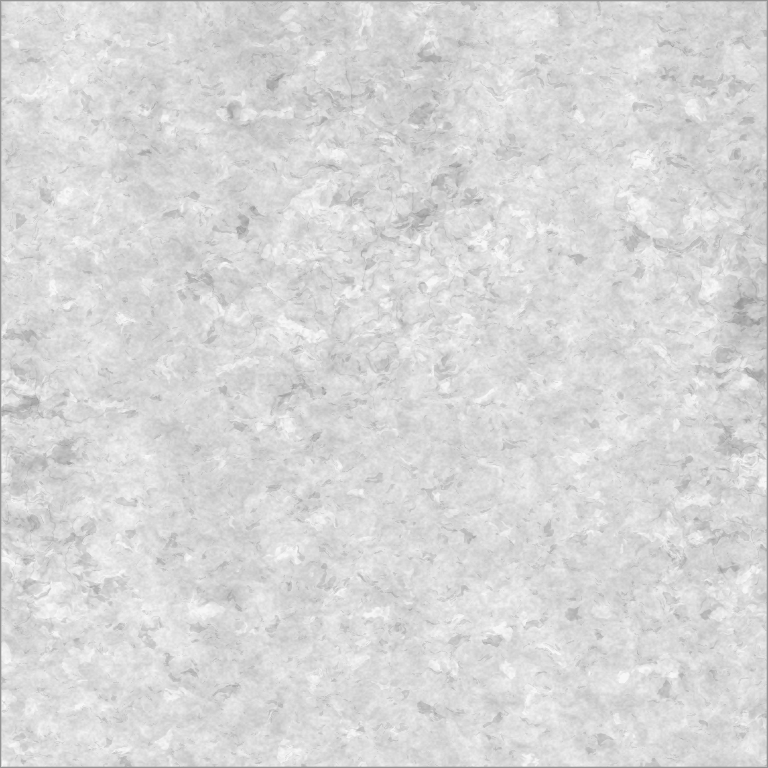
Give the GLSL for this texture, as a three.js fragment shader.

```glsl
// Pale grey weathered cement tile: soft vertical stains, clouded mottling and fine grain,
// with ragged dark chips and white flakes gathered in worn zones, inside a hairline edge.
// Every layer is signed value noise, stretched, warped or thresholded, added to one grey.

varying vec2 vUv;

float hash(vec2 p) {
  vec3 q = fract(vec3(p.xyx) * 0.1031);
  q += dot(q, q.yzx + 33.33);
  return fract((q.x + q.y) * q.z);
}

// Smooth value noise from -1 to 1
float noise(vec2 p) {
  vec2 cell = floor(p);
  vec2 f = fract(p);
  f = f * f * (3.0 - 2.0 * f);
  float low = mix(hash(cell), hash(cell + vec2(1.0, 0.0)), f.x);
  float high = mix(hash(cell + vec2(0.0, 1.0)), hash(cell + vec2(1.0, 1.0)), f.x);
  return 2.0 * mix(low, high, f.y) - 1.0;
}

// Layered noise; each octave is turned to hide the lattice
float fbm(vec2 p) {
  float sum = 0.0;
  float weight = 0.48;
  for (int i = 0; i < 4; i++) {
    sum += weight * noise(p);
    p = mat2(0.92, 0.39, -0.39, 0.92) * p * 2.07 + 17.3;
    weight *= 0.58;
  }
  return sum;
}

// Soft round zone around a centre, 1 inside and fading outwards
float zone(vec2 p, vec2 centre, vec2 radius) {
  vec2 d = (p - centre) / radius;
  return exp(-dot(d, d));
}

void main() {
  vec2 uv = vUv;
  vec2 warp = vec2(fbm(uv * 26.0 + 3.0), fbm(uv * 26.0 + 71.0));
  vec2 ragged = uv + 0.016 * warp;

  // Worn zones: upper middle and both side edges, broken up by noise
  float wear = zone(uv, vec2(0.51, 0.68), vec2(0.20, 0.26))
             + 0.9 * zone(uv, vec2(0.04, 0.42), vec2(0.08, 0.30))
             + 0.9 * zone(uv, vec2(0.96, 0.50), vec2(0.12, 0.38));
  wear = clamp(wear * 0.75 + 0.55 * fbm(uv * vec2(9.0, 7.0) + 40.0), 0.0, 1.0);

  // Broad stains running down the tile
  float tone = 0.861;
  tone += 0.026 * fbm(uv * vec2(17.0, 2.2) + 8.0);
  tone += 0.040 * fbm(uv * vec2(6.0, 4.0) + 23.0);
  tone -= 0.025 * smoothstep(0.45, 0.95, uv.y) * (0.5 + noise(vec2(uv.x * 9.0, 4.0)));
  tone -= 0.085 * zone(ragged, vec2(1.0, 0.64), vec2(0.05, 0.17));
  tone -= 0.030 * zone(ragged, vec2(0.04, 0.40), vec2(0.06, 0.25));

  // Clouded mottling, slightly wider than tall
  tone += 0.060 * fbm(ragged * vec2(30.0, 36.0) + 5.0);
  tone += (0.065 + 0.035 * wear) * fbm(ragged * vec2(72.0, 98.0) + 51.0);

  // Dark chips and white flakes, larger and denser where worn
  float chip = fbm(ragged * vec2(36.0, 50.0) + 90.0) + 0.22 * wear;
  float flake = fbm(ragged * vec2(32.0, 40.0) + 130.0) + 0.20 * wear;
  tone -= 0.095 * smoothstep(0.40, 0.56, chip);
  tone += 0.070 * smoothstep(0.36, 0.52, flake);

  // Small dark flecks, mostly lying flat
  float fleck = fbm(ragged * vec2(85.0, 150.0) + 160.0);
  tone -= 0.075 * smoothstep(0.36, 0.60, fleck + 0.08 * wear);

  // Thin broken cracks along the zero line of a warped noise
  float crack = 1.0 - smoothstep(0.0, 0.09, abs(noise(ragged * vec2(38.0, 30.0) + 200.0)));
  tone -= 0.060 * crack * smoothstep(0.05, 0.5, wear + 0.6 * fbm(uv * 45.0) - 0.15);

  // Fine sandy grain
  tone += 0.024 * noise(uv * vec2(215.0, 260.0));
  tone += 0.020 * noise(uv * vec2(390.0, 410.0) + 9.0);
  tone = clamp(tone, 0.60, 0.965);

  // Hairline grey edge
  vec2 border = min(uv, 1.0 - uv);
  tone = mix(0.58, tone, smoothstep(0.0008, 0.0026, min(border.x, border.y)));

  gl_FragColor = vec4(vec3(tone), 1.0);
}
```
